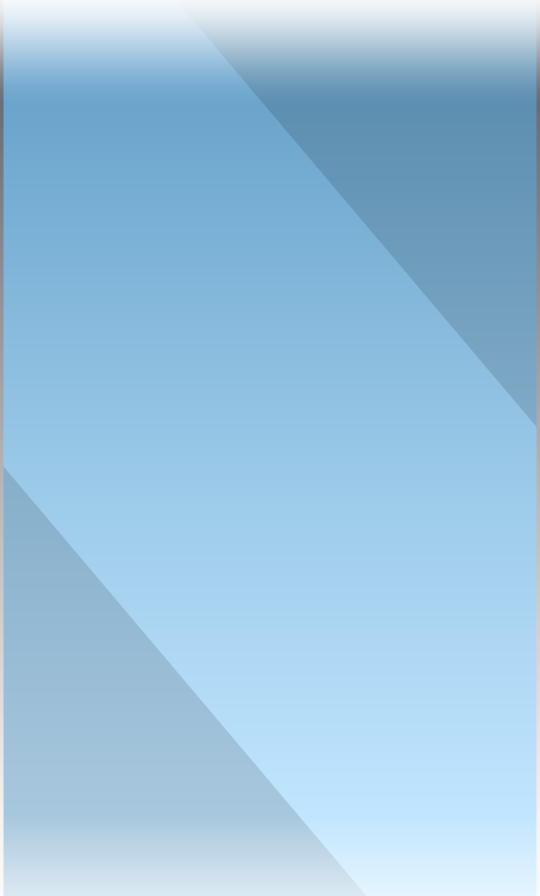
This background is drawn by a WebGL 2 fragment shader. Its source:

```glsl
#version 300 es
precision highp float;

#define SLOPE 0.713
#define UPPER_EDGE -0.232
#define LOWER_EDGE 0.516
#define SHADE 0.13
#define TOP_FADE 0.122
#define BOTTOM_FADE 0.09
#define BOTTOM_GLOW 0.6
#define RIM_WIDTH 0.0065

uniform vec2 u_resolution;
out vec4 fragColor;

const vec3 SKY_DEEP = vec3(0.42, 0.645, 0.80);
const vec3 SKY_MID = vec3(0.60, 0.785, 0.908);
const vec3 SKY_PALE = vec3(0.755, 0.898, 0.998);
const vec3 RIM_DARK = vec3(0.41, 0.43, 0.47);
const vec3 RIM_MID = vec3(0.70, 0.70, 0.71);
const vec3 RIM_PALE = vec3(0.96, 0.95, 0.93);

// Three colour ramp running down the canvas
vec3 ramp(vec3 a, vec3 b, vec3 c, float depth) {
    vec3 upper = mix(a, b, smoothstep(0.0, 1.0, 0.5) * 2.0 * clamp((depth - 0.12) / 0.40, 0.0, 1.0) * 1.0);
    return depth < 0.52 ? mix(a, b, clamp((depth - 0.12) / 0.40, 0.0, 1.0))
                        : mix(b, c, clamp((depth - 0.52) / 0.39, 0.0, 1.0));
}

// Antialiased step: 0 below the edge, 1 above it
float softStep(float edge, float value, float blur) {
    return smoothstep(edge - blur, edge + blur, value);
}

void main() {
    vec2 uv = gl_FragCoord.xy / u_resolution;
    float depth = 1.0 - uv.y;

    // Blue field
    vec3 color = ramp(SKY_DEEP, SKY_MID, SKY_PALE, depth);

    // Parallel diagonal shadows in two opposite corners
    float diagonal = depth - SLOPE * uv.x;
    float blur = 0.7 * length(vec2(SLOPE, 1.0) / u_resolution);
    float corners = 1.0 - softStep(UPPER_EDGE, diagonal, blur)
                  + softStep(LOWER_EDGE, diagonal, blur);
    color *= 1.0 - SHADE * corners;

    // Thin grey rims on the left and right
    float side = min(uv.x, 1.0 - uv.x);
    float rim = 1.0 - softStep(RIM_WIDTH, side, 0.5 / u_resolution.x);
    color = mix(color, ramp(RIM_DARK, RIM_MID, RIM_PALE, depth), rim);

    // White glow at the top and bottom
    float topGlow = 0.98 * (1.0 - smoothstep(-0.02, TOP_FADE, depth));
    float bottomGlow = BOTTOM_GLOW * clamp(1.0 - uv.y / BOTTOM_FADE, 0.0, 1.0);
    color = mix(color, vec3(1.0), max(topGlow, bottomGlow));

    fragColor = vec4(color, 1.0);
}
```
